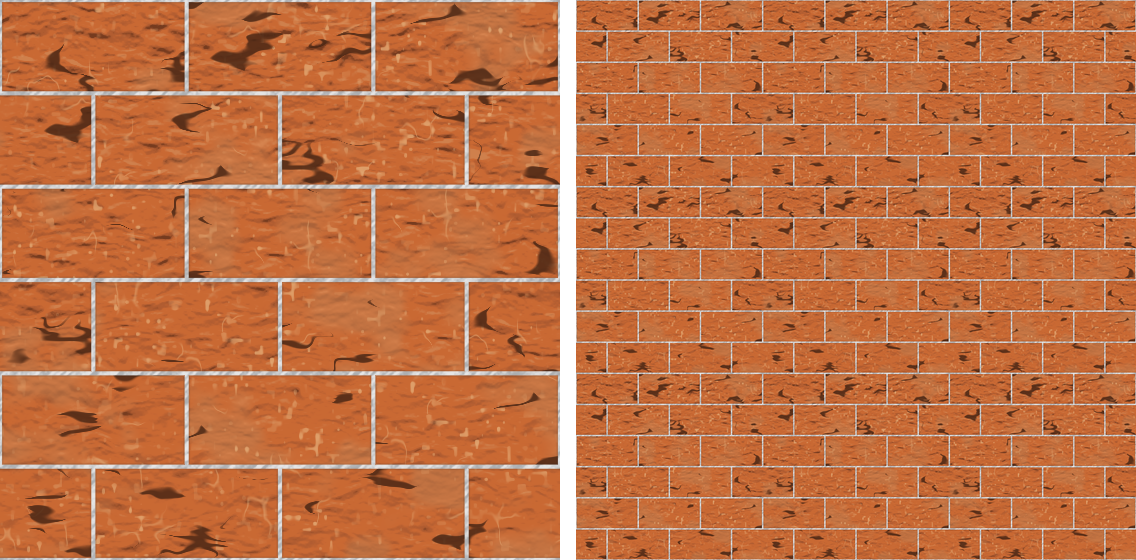
Left, the tile; right, the same tile 3 across and 3 down.
Reproduce this texture procedurally as a Shadertoy shader.

```glsl
// Rough terracotta bricks in running bond, three across and six down, with thin
// pale mortar. Warped, wrapping noise gives a relief lit from above; cracks,
// tan stains and cream flecks are laid over it, rougher towards the top rows.

const vec2 BRICKS = vec2(3.0, 6.0);
const float JOINT_HALF = 0.0037;

const vec3 CLAY = vec3(0.79, 0.41, 0.20);
const vec3 SHADE = vec3(0.69, 0.36, 0.19);
const vec3 DARK = vec3(0.46, 0.23, 0.12);
const vec3 PALE = vec3(0.81, 0.50, 0.30);
const vec3 TAN = vec3(0.75, 0.48, 0.30);
const vec3 CREAM = vec3(0.90, 0.69, 0.48);
const vec3 CREVICE = vec3(0.29, 0.15, 0.08);
const vec3 MORTAR_LOW = vec3(0.67, 0.68, 0.69);
const vec3 MORTAR_HIGH = vec3(0.90, 0.90, 0.90);

float hash(vec2 p) {
    return fract(sin(dot(p, vec2(127.1, 311.7))) * 43758.55);
}

// Value noise that wraps after "cells" lattice steps per canvas
float noise(vec2 p, vec2 cells) {
    p *= cells;
    vec2 i = floor(p), f = fract(p);
    vec2 u = f * f * (3.0 - 2.0 * f);
    vec2 a = mod(i, cells), b = mod(i + 1.0, cells);
    return mix(mix(hash(a), hash(vec2(b.x, a.y)), u.x),
               mix(hash(vec2(a.x, b.y)), hash(b), u.x), u.y);
}

float fbm(vec2 p, vec2 cells) {
    float sum = 0.0, amp = 0.5;
    for (int i = 0; i < 3; i++) {
        sum += amp * noise(p, cells);
        p += vec2(0.37, 0.61);
        cells *= 2.0;
        amp *= 0.5;
    }
    return sum / 0.875;
}

// Bends straight strata into wavy ones
vec2 warp(vec2 p) {
    vec2 bend = vec2(fbm(p + 0.3, vec2(14.0)), fbm(p, vec2(10.0, 14.0)));
    return p + vec2(0.03, 0.05) * (bend - 0.5);
}

// Difference of height along y: positive where the face looks up
float relief(vec2 p, vec2 cells, float stepY) {
    vec2 e = vec2(0.0, stepY);
    return fbm(p - e, cells) - fbm(p + e, cells);
}

// Thin level lines of stretched noise, kept only in scattered areas
float cracks(vec2 p, float roughness) {
    float line = abs(fbm(p, vec2(7.0, 20.0)) - 0.5);
    float area = noise(p + 0.17, vec2(13.0, 19.0)) + 0.25 * (roughness - 1.0);
    float width = 0.075 * smoothstep(0.58, 0.92, area);
    return smoothstep(width + 0.005, 0.4 * width, line) * smoothstep(0.58, 0.68, area);
}

// Small cream grains and short curled veins
float flecks(vec2 p) {
    float area = smoothstep(0.4, 0.75, fbm(p + 0.71, vec2(15.0)));
    float grains = smoothstep(0.74, 0.93, noise(p, vec2(104.0, 88.0)));
    float vein = smoothstep(0.035, 0.0, abs(fbm(p + 0.43, vec2(22.0, 14.0)) - 0.5));
    vein *= smoothstep(0.68, 0.85, noise(p + 0.11, vec2(20.0)));
    return max(grains * (0.25 + 0.75 * area), 0.6 * vein);
}

vec3 brickColor(vec2 p, float roughness, float brightness) {
    vec2 q = warp(p);
    float stain = smoothstep(0.54, 0.74, fbm(p + 0.23, vec2(8.0, 9.0)));
    float tone = 1.3 * relief(q, vec2(24.0, 62.0), 0.003);
    tone += 0.35 * relief(p, vec2(90.0, 128.0), 0.002);
    tone = tone * roughness * (1.0 - 0.4 * stain) + brightness;

    vec3 col = mix(SHADE, CLAY, smoothstep(-0.25, 0.0, tone));
    col = mix(DARK, col, smoothstep(-0.5, -0.24, tone));
    col = mix(col, PALE, smoothstep(0.12, 0.42, tone));
    col = mix(col, TAN * (1.0 + 0.5 * tone), 0.6 * stain);
    col = mix(col, CREAM, 0.75 * flecks(p));
    return mix(col, CREVICE, 0.85 * cracks(q, roughness));
}

// Slanted streaks; the whole-number shear keeps them wrapping
vec3 mortarColor(vec2 uv) {
    float streak = noise(vec2(uv.x - uv.y, uv.y), vec2(150.0, 60.0));
    float grain = noise(uv, vec2(256.0));
    return mix(MORTAR_LOW, MORTAR_HIGH, smoothstep(0.1, 0.85, mix(streak, grain, 0.3)));
}

void mainImage(out vec4 fragColor, in vec2 fragCoord) {
    vec2 uv = fragCoord / iResolution.xy;
    float pixel = 1.0 / iResolution.y;

    // Running bond: every other row slides by half a brick
    vec2 grid = uv * BRICKS;
    float row = floor(grid.y);
    grid.x += 0.5 * mod(row + 1.0, 2.0);
    vec2 id = vec2(mod(floor(grid.x), BRICKS.x), row);
    vec2 edge = (0.5 - abs(fract(grid) - 0.5)) / BRICKS;
    float inside = min(edge.x, edge.y) - JOINT_HALF;

    // Each brick samples its own part of the wrapping surface
    vec2 offset = vec2(hash(id + 3.1), hash(id + 8.7));
    float roughness = mix(0.75, 1.2, row / (BRICKS.y - 1.0));
    float brightness = 0.08 * (hash(id + 5.3) - 0.5);
    vec3 brick = brickColor(uv + offset, roughness, brightness);
    brick *= mix(0.86, 1.0, smoothstep(0.0, 0.004, inside));

    float cover = smoothstep(-0.75 * pixel, 0.75 * pixel, inside);
    fragColor = vec4(mix(mortarColor(uv), brick, cover), 1.0);
}
```
